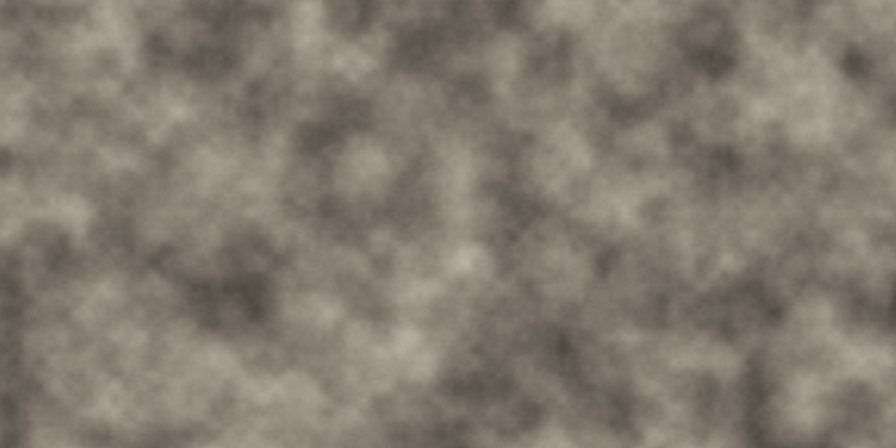
This texture is drawn by a Shadertoy shader. Its source:

```glsl
float hash(vec2 cell) {
    return fract(sin(dot(cell, vec2(127.1, 311.7))) * 43758.5453);
}

// Smoothly interpolated random values on a unit grid
float valueNoise(vec2 p) {
    vec2 cell = floor(p);
    vec2 f = fract(p);
    vec2 s = f * f * (3.0 - 2.0 * f);
    float bottom = mix(hash(cell), hash(cell + vec2(1.0, 0.0)), s.x);
    float top = mix(hash(cell + vec2(0.0, 1.0)), hash(cell + vec2(1.0, 1.0)), s.x);
    return mix(bottom, top, s.y);
}

// Sum of octaves, normalised to 0..1
float fbm(vec2 p, int octaves, float gain) {
    float sum = 0.0;
    float total = 0.0;
    float amplitude = 1.0;
    for (int i = 0; i < octaves; i++) {
        sum += amplitude * valueNoise(p);
        total += amplitude;
        amplitude *= gain;
        p = p * 2.0 + vec2(17.3, 9.1);
    }
    return sum / total;
}

vec3 stoneColor(float tone, vec3 shadow, vec3 highlight) {
    return mix(shadow, highlight, tone);
}

void mainImage(out vec4 fragColor, in vec2 fragCoord) {
    const float CELLS_PER_HEIGHT = 9.0;
    const int OCTAVES = 5;
    const float GAIN = 0.5;
    const vec3 SHADOW = vec3(0.234, 0.212, 0.190);
    const vec3 HIGHLIGHT = vec3(0.774, 0.730, 0.665);

    vec2 uv = fragCoord / iResolution.y;

    // Soft mottling
    float tone = fbm(uv * CELLS_PER_HEIGHT + vec2(3.7, 5.2), OCTAVES, GAIN);

    fragColor = vec4(stoneColor(tone, SHADOW, HIGHLIGHT), 1.0);
}
```
